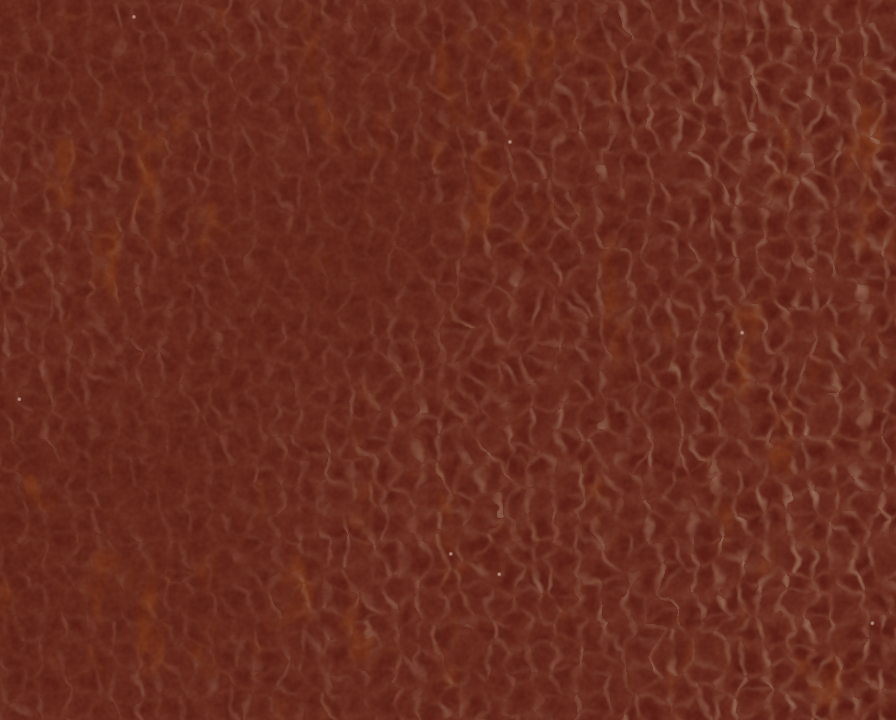
This texture is drawn by a Shadertoy shader. Its source:

```glsl
// Red-brown pebbled leather with soft pits, pale creases and worn orange patches.

vec2 hash2(vec2 cell) {
    uvec2 q = uvec2(ivec2(cell) + 4096) * 1664525u + 1013904223u;
    q.x += q.y * 1664525u;
    q.y += q.x * 1664525u;
    q ^= q >> 16u;
    q.x += q.y * 1664525u;
    q.y += q.x * 1664525u;
    q ^= q >> 16u;
    return vec2(q & 65535u) / 65535.0;
}

float corner(vec2 cell, vec2 offset) {
    float angle = 6.2832 * hash2(cell).x;
    return dot(vec2(cos(angle), sin(angle)), offset);
}

// Gradient noise, roughly -0.7 to 0.7
float noise(vec2 p) {
    vec2 i = floor(p), f = p - i, e = vec2(1, 0);
    vec2 u = f * f * f * (f * (f * 6.0 - 15.0) + 10.0);
    return mix(mix(corner(i, f), corner(i + e, f - e), u.x),
               mix(corner(i + e.yx, f - e.yx), corner(i + 1.0, f - 1.0), u.x), u.y);
}

// Cellular grain: x = distance to pit centre, y = distance to crease,
// z = how far the crease faces the side light, w = random value of the pit
vec4 grain(vec2 p) {
    vec2 base = floor(p), nearest = vec2(8), second = vec2(8);
    float id = 0.0;
    for (int y = -1; y <= 1; y++)
    for (int x = -1; x <= 1; x++) {
        vec2 cell = base + vec2(x, y);
        vec2 r = cell + 0.1 + 0.8 * hash2(cell) - p;
        if (dot(r, r) < dot(nearest, nearest)) {
            second = nearest;
            nearest = r;
            id = hash2(cell + 57.0).x;
        } else if (dot(r, r) < dot(second, second)) {
            second = r;
        }
    }
    vec2 across = normalize(second - nearest);
    float crease = dot(0.5 * (nearest + second), across);
    return vec4(length(nearest), crease, abs(dot(across, vec2(0.95, 0.31))), id);
}

void mainImage(out vec4 fragColor, in vec2 fragCoord) {
    vec2 p = fragCoord / iResolution.y;
    float across = fragCoord.x / iResolution.x;

    // Uneven tanning and stronger relief toward the right
    float broad = noise(p * 2.3 + 4.0) + 0.5 * noise(p * 5.0 + 11.0);
    float relief = clamp(0.45 + 0.5 * smoothstep(0.2, 0.95, across) + 0.45 * broad, 0.2, 1.1);

    // Warped pebble cells
    vec2 warp = vec2(noise(p * 21.0), noise(p * 21.0 + 37.0));
    warp += 0.35 * vec2(noise(p * 60.0 + 5.0), noise(p * 60.0 + 71.0));
    vec4 g = grain(p * vec2(31, 28) + 0.6 * warp);
    float pit = smoothstep(0.58, 0.08, g.x) * (0.3 + 0.7 * g.w);
    float crease = smoothstep(0.24, 0.0, g.y) * (0.25 + 0.75 * g.z * g.z);
    crease *= clamp(0.65 + 1.3 * noise(p * 34.0 + 19.0), 0.0, 1.3);

    vec3 color = vec3(0.408, 0.167, 0.113);
    color += vec3(0.018, 0.014, 0.012) * (broad + 0.9 * (across - 0.5));

    // Worn patches, drawn out vertically
    float worn = noise(p * vec2(17, 8) + 3.0) + 0.5 * noise(p * vec2(48, 26)) + 0.5 * noise(p * 3.1 + 23.0);
    color = mix(color, vec3(0.52, 0.24, 0.10), 0.6 * smoothstep(0.22, 0.75, worn));

    // Pits and side-lit creases
    color = mix(color, vec3(0.335, 0.095, 0.068), 0.75 * pit * (0.4 + 0.6 * relief));
    color = mix(color, vec3(0.55, 0.365, 0.29), 0.85 * crease * relief);

    // Fine surface tooth
    float tooth = noise(p * 95.0) + 0.7 * noise(p * 170.0 + 9.0);
    color += vec3(0.026, 0.025, 0.023) * tooth;

    // Rare pale specks of dust
    vec2 dustCell = floor(p * 12.0);
    vec2 dustAt = 0.2 + 0.6 * hash2(dustCell + 211.0);
    float dust = smoothstep(0.045, 0.012, length(fract(p * 12.0) - dustAt));
    color = mix(color, vec3(0.78, 0.62, 0.58), 0.8 * dust * step(hash2(dustCell + 401.0).y, 0.025));

    fragColor = vec4(color, 1.0);
}
```
